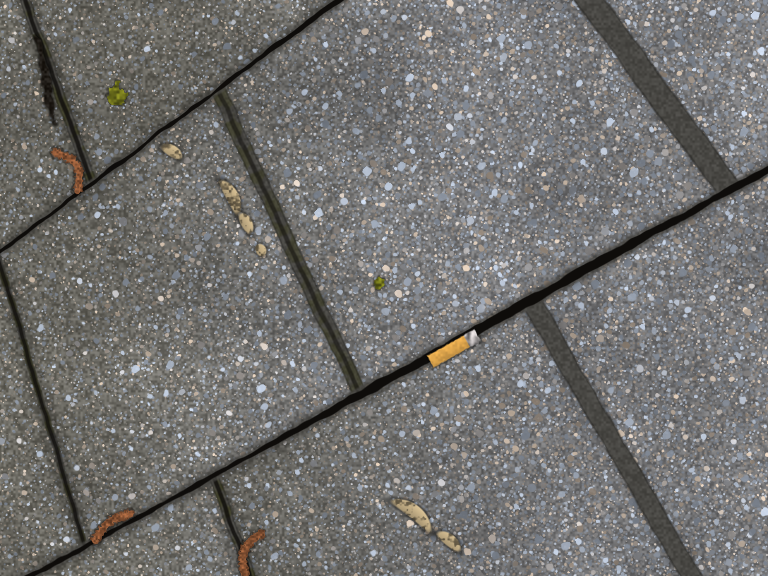
Reproduce this texture procedurally as a WebGL 1 fragment shader.

```glsl
precision highp float;
// Concrete paving in running bond, seen at a slant: a projective map gives slab
// units, joints are distances to whole numbers, exposed stones are jittered
// cells, and a little litter lies on top.
uniform vec2 u_resolution;

const vec3 MORTAR_WARM = vec3(0.385, 0.378, 0.35);
const vec3 MORTAR_COOL = vec3(0.43, 0.43, 0.435);
const vec3 GROOVE = vec3(0.285, 0.28, 0.265);
const vec3 GAP = vec3(0.055, 0.048, 0.04);
const vec3 MOSS = vec3(0.4, 0.41, 0.1);
const vec3 HUSK = vec3(0.83, 0.74, 0.57);
const vec3 CATKIN = vec3(0.52, 0.32, 0.2);
const vec3 FILTER = vec3(0.9, 0.67, 0.31);
const vec3 ASH = vec3(0.7, 0.68, 0.68);
const float STONE_SCALE = 156.0;  // cells per canvas height, smallest stones
const float ROW_SCALE = 3.655;
const float COLUMN_SCALE = 5.2;

float px;  // one pixel in canvas units

float hash(vec2 p) {
  vec3 q = fract(p.xyx * 0.1031);
  q += dot(q, q.yzx + 33.33);
  return fract((q.x + q.y) * q.z);
}

float noise(vec2 p) {
  vec2 i = floor(p), f = fract(p), e = vec2(1, 0);
  f *= f * (3.0 - 2.0 * f);
  return mix(mix(hash(i), hash(i + e), f.x),
             mix(hash(i + e.yx), hash(i + 1.0), f.x), f.y);
}

float fbm(vec2 p) {
  return 0.6 * noise(p) + 0.4 * noise(p * 2.3 + 7.0);
}

// 1 below a, 0 above b
float fall(float a, float b, float x) {
  return 1.0 - smoothstep(a, b, x);
}

// Fill where d < 0, with a soft contact shadow
void paint(inout vec3 col, float d, vec3 ink) {
  col *= 1.0 - 0.4 * fall(0.0, 0.006, d);
  col = mix(col, ink, fall(-px, px, d));
}

// Four sizes of exposed stone, the large ones sparse
vec3 aggregate(vec3 col, vec2 p, float coarse) {
  float scale = STONE_SCALE;
  for (int i = 0; i < 4; i++) {
    float layer = float(i), turn = 0.5 + layer * 1.1;
    float c = cos(turn), s = sin(turn);
    vec2 q = mat2(c, s, -s, c) * p * scale + 60.0 + layer * 31.7;
    vec2 id = floor(q);
    vec2 r = vec2(hash(id + 3.1), hash(id + 8.7));
    vec2 o = fract(q) - 0.5 - (r - 0.5) * 0.4;
    float shade = hash(id + 27.9);
    float radius = mix(0.14, 0.34, r.x) * mix(0.8, 1.0, coarse);
    float d = length(o * vec2(1.0, 0.75 + 0.5 * r.y)) + 0.16 * (noise(q * 3.5) - 0.5) - radius;
    float density = (0.72 - 0.15 * layer) * mix(0.6, 1.0, coarse);
    vec3 tint = mix(vec3(0.93, 0.99, 1.08), vec3(1.09, 0.99, 0.89), smoothstep(0.3, 0.9, r.y));
    float soft = px * scale * 0.8;
    float cover = step(hash(id + 15.3), density) * fall(-soft, soft, d);
    col = mix(col, tint * mix(0.47, 0.86, shade * shade), 0.92 * cover);
    scale /= 1.5;
  }
  return col;
}

// Dry seed husks in a line, each shorter than the last
void huskChain(inout vec3 col, vec2 p, vec2 start, vec2 stride, float size, float count) {
  vec2 a = normalize(stride);
  for (int i = 0; i < 3; i++) {
    if (float(i) >= count) break;
    vec2 q = (p - start - stride * float(i)) * mat2(a, -a.y, a.x);
    q.y += 5.0 * q.x * q.x;
    float width = 0.008 + 0.09 * size;
    float d = (length(q / vec2(size, width)) - 1.0) * width;
    float stain = smoothstep(0.48, 0.75, fbm(p * 110.0));
    paint(col, d, HUSK * (1.0 - 0.5 * stain) * (0.9 + 12.0 * q.y));
    size *= 0.58;
  }
}

// Beads along a bowed line
void catkin(inout vec3 col, vec2 p, vec2 start, vec2 span, float bow) {
  vec2 side = normalize(vec2(-span.y, span.x));
  float d = 1.0, grain = noise(p * 280.0);
  for (int i = 0; i < 12; i++) {
    float t = float(i) / 11.0;
    d = min(d, length(p - start - span * t - side * bow * sin(3.14 * t)));
  }
  paint(col, d - 0.0105 + 0.006 * grain, CATKIN * (0.65 + 0.75 * grain));
}

// Ragged clump
float clump(vec2 o, float radius) {
  return length(o) - radius * (0.1 + 1.5 * fbm(o * 90.0 + 40.0));
}

void main() {
  px = 1.0 / u_resolution.y;
  vec2 p = gl_FragCoord.xy * px;

  // Slab coordinates; odd rows slide by half a slab
  vec2 w = p + 0.005 * (vec2(fbm(p * 22.0), fbm(p * 22.0 + 50.0)) - 0.5);
  float depth = w.x - 0.4 * w.y + 2.394;
  float v = ROW_SCALE * (w.y + 0.031 - 0.553 * w.x) / depth;
  float u = COLUMN_SCALE * (w.x - 0.163 + 0.3 * w.y) / depth;
  float row = floor(v);
  float column = u + 0.5 * mod(row, 2.0) + 0.04 * max(row, 0.0);
  float rowDist = abs(v - floor(v + 0.5)) * depth * 0.24;
  float colDist = abs(column - floor(column + 0.5)) * depth * 0.185;

  // Slab faces: tone and stone size vary
  float slab = hash(vec2(floor(column), row) + 12.0);
  float coarse = smoothstep(0.15, 0.9, p.x + 0.25 * (slab - 0.5));
  float grain = noise(p * 240.0) - 0.5;
  vec3 col = mix(MORTAR_WARM, MORTAR_COOL, coarse) + 0.2 * grain;
  col = aggregate(col, p, coarse);
  col *= 0.86 + 0.26 * fbm(p * 6.0) + 0.05 * slab;
  col *= 0.78 + 0.22 * smoothstep(0.003, 0.028, min(rowDist, colDist));

  // Cross joints: grooves, wide on the right, mossy on the left
  float groove = 0.0055 + 0.0055 * max(u, 0.0);
  float left = fall(0.7, 1.5, u);
  vec3 bed = GROOVE + 0.09 * grain;
  bed = mix(bed, MOSS * 0.55, 0.45 * left * smoothstep(0.4, 0.65, fbm(p * 45.0)));
  bed = mix(bed, GAP, 0.8 * left * fall(0.0015, 0.005, colDist));
  bed *= 1.0 - 0.3 * fall(0.0, 0.0035, abs(colDist - groove));
  col = mix(col, bed, fall(groove - 0.002, groove + 0.002, colDist));

  // Row joints: worn edge and open black gap
  float gap = 0.0038 + 0.0042 * smoothstep(0.3, 0.85, p.x) * (1.0 - 0.5 * smoothstep(0.95, 1.3, p.x));
  gap += 0.004 * (fbm(p * 38.0) - 0.5);
  col = mix(col, GROOVE + 0.08 * grain, 0.75 * fall(gap + 0.002, gap + 0.008, rowDist));
  col = mix(col, GAP, fall(gap - 0.0015, gap + 0.0015, rowDist));

  // Moss and a dark twig
  float moss = min(clump(p - vec2(0.203, 0.835), 0.018), clump(p - vec2(0.658, 0.51), 0.009));
  paint(col, moss, MOSS * (0.6 + 0.9 * noise(p * 200.0)));
  vec2 twig = p - vec2(0.08, 0.86);
  twig.x += 0.2 * twig.y;
  twig.y -= clamp(twig.y, -0.07, 0.07);
  paint(col, length(twig) - 0.016 * (fbm(p * 50.0) - 0.15), GAP * 2.2 + 0.12 * grain);

  // Husks and catkins
  huskChain(col, p, vec2(0.403, 0.66), vec2(0.025, -0.047), 0.033, 3.0);
  huskChain(col, p, vec2(0.72, 0.111), vec2(0.061, -0.049), 0.042, 2.0);
  huskChain(col, p, vec2(0.299, 0.738), vec2(0.02, -0.012), 0.02, 1.0);
  catkin(col, p, vec2(0.097, 0.735), vec2(0.038, -0.065), 0.02);
  catkin(col, p, vec2(0.165, 0.062), vec2(0.061, 0.046), 0.01);
  catkin(col, p, vec2(0.425, 0.005), vec2(0.028, 0.068), 0.016);

  // Spent paper roll with an ashen end
  vec2 o = mat2(0.87, -0.49, 0.49, 0.87) * (p - vec2(0.788, 0.395));
  vec2 edge = abs(o) - vec2(0.047, 0.0115);
  vec3 paper = mix(FILTER, ASH * (0.5 + noise(p * 150.0)), smoothstep(0.024, 0.027, o.x));
  paint(col, max(edge.x, edge.y) + 0.002 * grain, paper * (0.95 + 8.0 * o.y + 0.15 * grain));

  gl_FragColor = vec4(col, 1.0);
}
```
